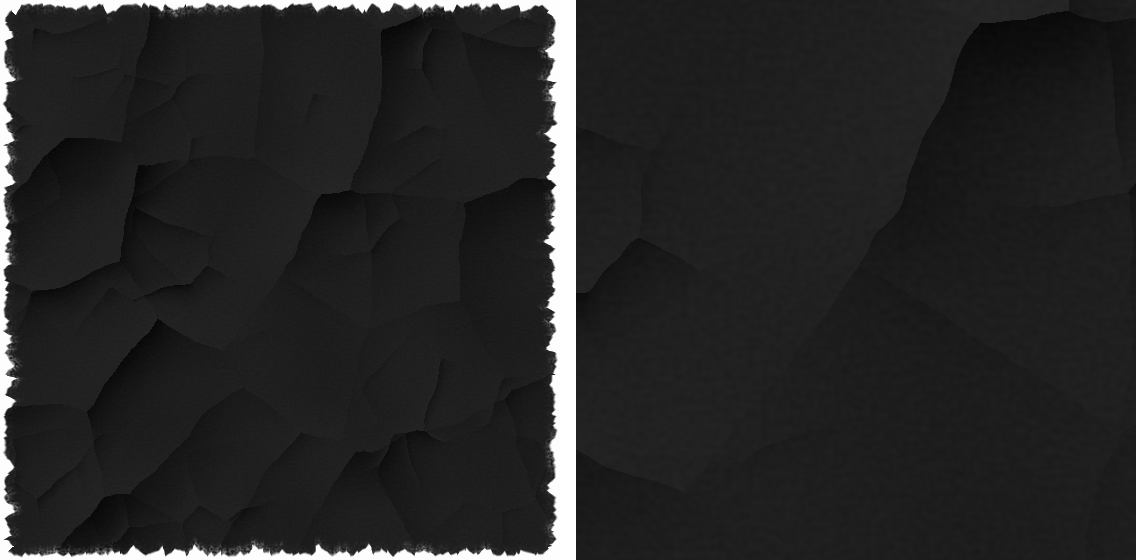
Left: the whole. Right: its middle third, enlarged.
Write a WebGL 1 fragment shader that draws this texture.

```glsl
precision highp float;
// Crumpled black paper with a ragged torn border on white.
// Warped Voronoi borders act as folds, each shaded dark on one side and pale on
// the other; gradient noise adds grain, and random teeth cut the torn outline.

uniform vec2 u_resolution;

#define PAPER 0.117
#define BACKDROP 0.992
#define LIGHT vec2(-0.6, 0.8)
#define FOLD_SCALE 4.3
#define FOLD_DEPTH 1.25
#define WARP 0.035
#define GRAIN 0.022
#define MARGIN 0.007
#define TOOTH_DEPTH 0.019
#define TOOTH_COUNT 27.0
#define FRINGE_WIDTH 0.020
#define CORNER 0.035

vec2 hash2(vec2 p) {
  vec3 q = fract(p.xyx * vec3(0.1031, 0.1030, 0.0973));
  q += dot(q, q.yzx + 33.33);
  return fract((q.xx + q.yz) * q.zy);
}

float cornerDot(vec2 cell, vec2 offset) {
  float angle = 6.2832 * hash2(cell).x;
  return dot(vec2(cos(angle), sin(angle)), offset);
}

// Gradient noise, about -0.7 to 0.7
float noise(vec2 p) {
  vec2 c = floor(p), f = fract(p), e = vec2(1.0, 0.0);
  vec2 u = f * f * f * (f * (f * 6.0 - 15.0) + 10.0);
  return mix(
    mix(cornerDot(c, f), cornerDot(c + e, f - e), u.x),
    mix(cornerDot(c + e.yx, f - e.yx), cornerDot(c + 1.0, f - 1.0), u.x), u.y);
}

vec2 noise2(vec2 p) {
  return vec2(noise(p), noise(p + 41.7));
}

// Signed fold shading: positive in shadow, negative on lit flanks
float folds(vec2 p, float reach) {
  vec2 cell = floor(p), f = fract(p);
  vec2 nearCell = vec2(0.0), nearSeed = vec2(9.0);
  for (int j = -1; j <= 1; j++)
    for (int i = -1; i <= 1; i++) {
      vec2 o = vec2(float(i), float(j));
      vec2 seed = o + hash2(cell + o) - f;
      if (dot(seed, seed) < dot(nearSeed, nearSeed)) {
        nearSeed = seed;
        nearCell = o;
      }
    }
  float shade = 0.0;
  for (int j = -2; j <= 2; j++)
    for (int i = -2; i <= 2; i++) {
      vec2 o = nearCell + vec2(float(i), float(j));
      vec2 seed = o + hash2(cell + o) - f;
      vec2 across = seed - nearSeed;
      if (dot(across, across) > 0.0001) {
        vec2 normal = normalize(across);
        float dist = max(dot(0.5 * (seed + nearSeed), normal), 0.0);
        // The sum of both cell ids gives each fold one strength and width
        vec2 kind = hash2(2.0 * cell + o + nearCell + 7.0);
        shade += dot(normal, LIGHT) * kind.x * kind.x
               * exp(-dist / (reach * (0.35 + kind.y)));
      }
    }
  return shade;
}

// Skewed triangular teeth along one side
float teeth(float t, float side) {
  float f = fract(t);
  vec2 h = hash2(vec2(floor(t), side * 17.0 + 5.0));
  float tip = mix(0.12, 0.88, h.x);
  return h.y * min(f / tip, (1.0 - f) / (1.0 - tip));
}

// Distance inward from the torn outline
float tornEdge(vec2 p) {
  p += 0.004 * noise2(p * 38.0) + 0.0015 * noise2(p * 120.0);
  vec2 c = p - 0.5, q = abs(c), v = q - 0.5 + CORNER;
  float inside = CORNER - length(max(v, 0.0)) - min(max(v.x, v.y), 0.0);
  vec2 along = q.x > q.y ? vec2(p.y, 2.0 + sign(c.x)) : vec2(p.x, 7.0 + sign(c.y));
  float cut = TOOTH_DEPTH * teeth(along.x * TOOTH_COUNT, along.y)
            + 0.35 * TOOTH_DEPTH * teeth(along.x * TOOTH_COUNT * 2.9, along.y + 20.0);
  return inside - MARGIN - cut;
}

void main() {
  vec2 p = gl_FragCoord.xy / u_resolution;
  float pixel = 1.0 / min(u_resolution.x, u_resolution.y);

  // Broad folds, then smaller sharp wrinkles in patches
  vec2 warped = p + WARP * noise2(p * 5.0) + 0.25 * WARP * noise2(p * 17.0)
              + 0.05 * WARP * noise2(p * 60.0);
  float patches = smoothstep(-0.35, 0.3, noise(p * 4.0 + 9.0));
  float shade = folds(warped * FOLD_SCALE + 3.0, 0.19) * mix(0.35, 1.0, patches);
  shade += 0.6 * folds(warped * FOLD_SCALE * 2.1 + 31.0, 0.13)
         * smoothstep(-0.2, 0.4, noise(p * 5.0 + 23.0));
  float tone = PAPER * exp(-FOLD_DEPTH * max(shade, 0.0));
  tone += 0.022 * (1.0 - exp(2.0 * min(shade, 0.0)));
  tone *= 1.0 + 0.12 * noise(p * 6.0 + 50.0);

  // Paper grain with a faint horizontal weave
  float speck = noise(p * 230.0);
  tone += GRAIN * (0.6 * speck + 0.4 * noise(p * vec2(90.0, 260.0)));

  // Pale, speckled fibres bared along the tear
  float edge = tornEdge(p);
  float fringe = 1.0 - smoothstep(0.0, FRINGE_WIDTH, edge);
  float bared = smoothstep(-0.15, 0.45, noise(p * 19.0 + 70.0));
  float fibres = clamp(0.5 + 1.1 * speck + 0.5 * noise(p * 110.0), 0.0, 1.0);
  tone += fringe * fibres * (0.05 + 0.36 * bared);

  float cover = smoothstep(-1.5 * pixel, 1.5 * pixel, edge);
  gl_FragColor = vec4(vec3(mix(BACKDROP, tone, cover)), 1.0);
}
```
